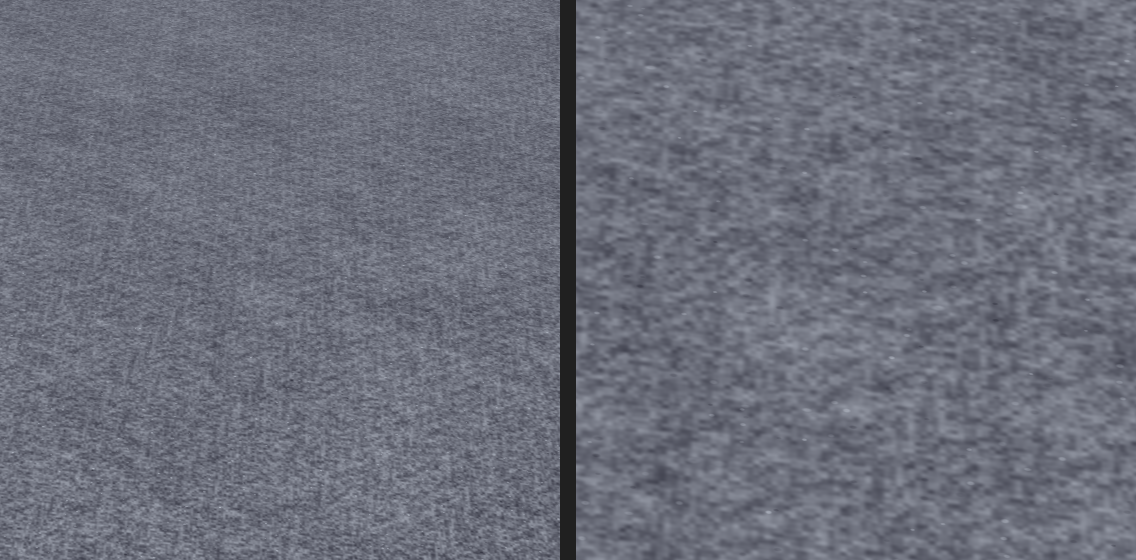
Left: the whole. Right: its middle third, enlarged.
A three.js fragment shader for this texture:

```glsl
// Blue-grey asphalt seen at a slant, with fine grain, pale chips and dark pits.
varying vec2 vUv;

float hash(vec2 p) {
  return fract(sin(dot(p, vec2(127.1, 311.7))) * 43758.5453);
}

float valueNoise(vec2 p) {
  vec2 cell = floor(p);
  vec2 f = fract(p);
  f = f * f * (3.0 - 2.0 * f);
  float low = mix(hash(cell), hash(cell + vec2(1.0, 0.0)), f.x);
  float high = mix(hash(cell + vec2(0.0, 1.0)), hash(cell + vec2(1.0, 1.0)), f.x);
  return mix(low, high, f.y);
}

// Broad stains, centred on zero
float stains(vec2 p) {
  float sum = 0.0;
  float weight = 0.5;
  for (int i = 0; i < 4; i++) {
    sum += weight * (valueNoise(p) - 0.5);
    p = p * 2.1 + vec2(17.3, 9.1);
    weight *= 0.6;
  }
  return sum;
}

// Sparse soft ellipses, at most one per cell, each with its own size and strength
float flecks(vec2 p, float share, float seed) {
  vec2 cell = floor(p);
  vec2 id = cell + seed;
  float present = step(hash(id), share);
  vec2 centre = 0.5 + 0.3 * (vec2(hash(id + 3.7), hash(id + 8.3)) - 0.5);
  vec2 radius = mix(vec2(0.18, 0.16), vec2(0.36, 0.34), hash(id + 5.9));
  float dist = length((fract(p) - centre) / radius);
  return present * (1.0 - smoothstep(0.3, 1.0, dist)) * mix(0.4, 1.0, hash(id + 2.3));
}

void main() {
  // Ground plane: grain shrinks and flattens toward the top
  float nearness = 3.0 - vUv.y;
  vec2 ground = vec2((vUv.x - 0.5) * 3.0, 9.0) / nearness;
  ground.y += 0.12 * ground.x;
  float closeUp = 1.0 - vUv.y;

  // Layers of grain, from coarse to fine
  float tone = 0.09 * stains(ground * vec2(5.0, 9.0));
  tone += 0.075 * (valueNoise(ground * vec2(48.0, 95.0)) - 0.5);
  tone += 0.15 * (valueNoise(ground * vec2(135.0, 215.0) + 31.0) - 0.5);
  tone += mix(0.09, 0.14, closeUp) * (valueNoise(ground * vec2(235.0, 330.0) + 57.0) - 0.5);
  tone *= mix(0.8, 1.2, closeUp);

  // Pale chips and dark pits
  float chips = flecks(ground * vec2(95.0, 150.0), 0.05, 11.0);
  chips += 0.8 * flecks(ground * vec2(52.0, 105.0) + 0.4, 0.015, 41.0);
  float pits = flecks(ground * vec2(80.0, 140.0) + 0.7, 0.06, 73.0);
  tone += mix(0.10, 0.17, closeUp) * chips - mix(0.05, 0.10, closeUp) * pits;

  vec3 asphalt = vec3(0.428, 0.440, 0.488);
  gl_FragColor = vec4(asphalt + tone * vec3(1.0, 1.04, 1.03), 1.0);
}
```
